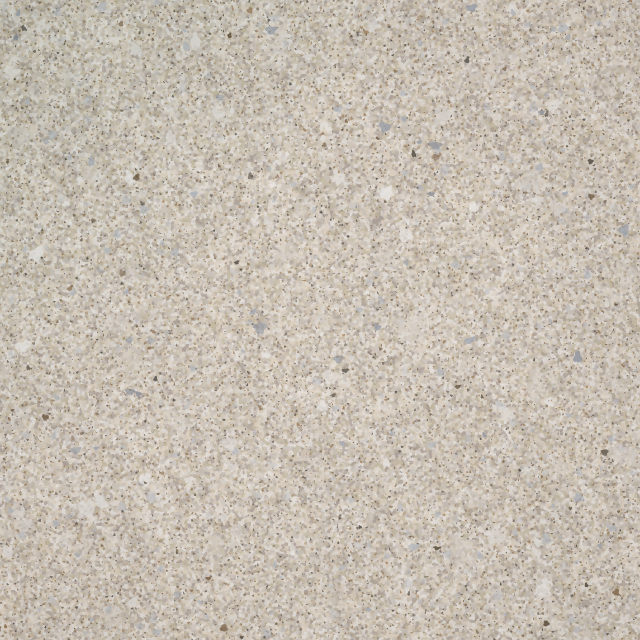
Give the GLSL for this texture, as a WebGL 1 fragment shader.

```glsl
precision highp float;
// Fine-grained beige stone with dark specks, pale chips and blue-grey chips.
uniform vec2 u_resolution;

#define GRAIN_CELLS 225.0
#define GRAIN_SHARPNESS 9.0
#define GRAIN_CONTRAST 1.32
#define SPECK_CELLS 135.0
#define SPECK_CHANCE 0.40
#define CHIP_CELLS 30.0
#define CHIP_CHANCE 0.24
#define EDGE_SOFTNESS 0.0013
#define CLOUD_STRENGTH 0.006
#define VIGNETTE 0.10

const vec3 BASE = vec3(0.797, 0.764, 0.730);
const vec3 DIM = vec3(0.69, 0.65, 0.62);
const vec3 TAN = vec3(0.75, 0.71, 0.64);
const vec3 GREY = vec3(0.77, 0.74, 0.71);
const vec3 SAND = vec3(0.82, 0.78, 0.73);
const vec3 PALE = vec3(0.84, 0.82, 0.80);
const vec3 WHITE = vec3(0.91, 0.90, 0.89);
const vec3 BLUE_GREY = vec3(0.67, 0.69, 0.73);
const vec3 BROWN = vec3(0.56, 0.43, 0.29);
const vec3 CHARCOAL = vec3(0.29, 0.28, 0.26);

vec4 hash4(vec2 p, float seed) {
  p += seed * vec2(17.3, 41.7);
  vec4 q = fract(p.xyxy * vec4(0.1031, 0.1030, 0.0973, 0.1099));
  q += dot(q, q.wzxy + 33.33);
  return fract((q.xxyz + q.yzzw) * q.zywx);
}

// Picks a matrix colour in proportion to its share.
vec3 grainColour(float pick) {
  vec3 c = mix(DIM, TAN, step(0.13, pick));
  c = mix(c, GREY, step(0.30, pick));
  c = mix(c, SAND, step(0.54, pick));
  return mix(c, PALE, step(0.79, pick));
}

// Soft cellular mosaic: each pixel blends the nearest grain colours.
vec3 grainMosaic(vec2 uv, float cells, float seed) {
  vec2 p = uv * cells;
  vec3 sum = vec3(0.0);
  float total = 0.0;
  for (int y = -1; y <= 1; y++) {
    for (int x = -1; x <= 1; x++) {
      vec2 id = floor(p) + vec2(float(x), float(y));
      vec4 h = hash4(id, seed);
      vec2 d = p - id - h.xy;
      float weight = exp(-GRAIN_SHARPNESS * dot(d, d)) + 1e-6;
      sum += weight * grainColour(h.z);
      total += weight;
    }
  }
  return sum / total;
}

// Lays irregular, randomly turned chips over the base; radius is in cells.
vec3 scatter(vec3 base, vec2 uv, float cells, float chance, float radius,
             float softness, float opacity, vec3 tintA, vec3 tintB, float seed) {
  vec2 p = uv * cells;
  float edge = cells * max(softness, 0.7 / u_resolution.y);
  for (int y = -1; y <= 1; y++) {
    for (int x = -1; x <= 1; x++) {
      vec2 id = floor(p) + vec2(float(x), float(y));
      vec4 place = hash4(id, seed);
      vec4 shape = hash4(id, seed + 7.3);
      vec2 d = p - id - 0.1 - 0.8 * place.xy;
      float turn = 6.2832 * shape.x;
      d = mat2(cos(turn), -sin(turn), sin(turn), cos(turn)) * d;
      d.y *= 1.0 + 0.9 * shape.y;
      float angle = atan(d.y, d.x + 1e-5);
      float outline = 1.0 + 0.16 * sin(3.0 * angle + turn)
                    + 0.09 * sin(5.0 * angle + 9.0 * shape.y);
      float size = radius * mix(0.55, 1.25, shape.z * shape.z) * outline;
      float mask = 1.0 - smoothstep(-edge, edge, length(d) - size);
      mask *= step(place.z, chance) * opacity * mix(0.65, 1.0, place.w);
      base = mix(base, mix(tintA, tintB, shape.w), mask);
    }
  }
  return base;
}

// Uneven tone from layered sines.
float clouds(vec2 uv) {
  vec2 q = uv + 0.05 * sin(uv.yx * 15.0 + vec2(1.0, 4.0));
  return sin(q.x * 19.0 + q.y * 11.0) + 0.8 * sin(q.y * 31.0 - q.x * 23.0 + 2.0)
       + 0.7 * sin(q.x * 53.0 + q.y * 41.0 + 5.0);
}

void main() {
  vec2 uv = gl_FragCoord.xy / u_resolution.y;
  vec2 frame = gl_FragCoord.xy / u_resolution - 0.5;

  // Matrix of fine and coarse grains
  vec3 colour = mix(grainMosaic(uv, GRAIN_CELLS, 1.0),
                    grainMosaic(uv, GRAIN_CELLS * 0.4, 2.0), 0.25);
  colour = BASE + (colour - GREY * 1.015) * GRAIN_CONTRAST;

  // Dense mineral specks
  colour = scatter(colour, uv, SPECK_CELLS, SPECK_CHANCE, 0.24, EDGE_SOFTNESS, 0.85,
                   CHARCOAL, BROWN * 1.15, 6.0);
  colour = scatter(colour, uv, SPECK_CELLS * 0.8, 0.20, 0.25, EDGE_SOFTNESS, 0.75, BROWN, TAN, 7.0);
  colour = scatter(colour, uv, SPECK_CELLS * 0.7, 0.16, 0.25, EDGE_SOFTNESS, 0.9, PALE, WHITE, 8.0);

  // Faint pale patches that veil the specks, then embedded chips
  colour = scatter(colour, uv, 13.0, 0.28, 0.29, 0.008, 0.5, SAND, PALE, 3.0);
  colour = scatter(colour, uv, CHIP_CELLS * 1.7, 0.22, 0.28, 0.002, 0.7, SAND, WHITE, 4.0);
  colour = scatter(colour, uv, CHIP_CELLS * 1.3, CHIP_CHANCE, 0.26, 0.002, 0.75,
                   BLUE_GREY, PALE, 5.0);

  // Sparse larger stones
  colour = scatter(colour, uv, CHIP_CELLS * 0.7, 0.10, 0.26, 0.002, 0.9, PALE, WHITE, 9.0);
  colour = scatter(colour, uv, CHIP_CELLS * 0.8, 0.07, 0.19, EDGE_SOFTNESS, 0.85,
                   BLUE_GREY * 0.8, BLUE_GREY, 10.0);
  colour = scatter(colour, uv, CHIP_CELLS, 0.09, 0.14, EDGE_SOFTNESS, 0.9, CHARCOAL, BROWN, 11.0);

  // Uneven light, cooler toward the upper left
  colour += CLOUD_STRENGTH * clouds(uv) + 0.012;
  colour -= VIGNETTE * dot(frame, frame);
  colour += vec3(-0.030, -0.012, -0.014) * smoothstep(0.1, 0.9, frame.y - frame.x);
  gl_FragColor = vec4(clamp(colour, 0.0, 1.0), 1.0);
}
```
